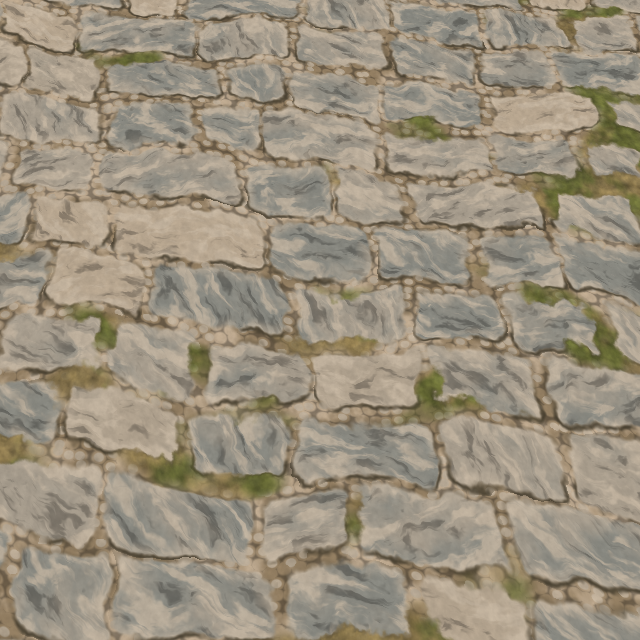
Reproduce this texture procedurally as a Shadertoy shader.

```glsl
const vec3 SLATE = vec3(0.53, 0.53, 0.50);
const vec3 WARM_GREY = vec3(0.65, 0.61, 0.55);
const vec3 PALE = vec3(0.77, 0.71, 0.63);
const vec3 ROSE = vec3(0.74, 0.66, 0.56);
const vec3 SOIL = vec3(0.57, 0.49, 0.38);
const vec3 CREVICE = vec3(0.27, 0.24, 0.18);
const vec3 MOSS = vec3(0.35, 0.37, 0.17);
const vec3 DRY_MOSS = vec3(0.50, 0.43, 0.27);
const float STONE_ASPECT = 1.7;

float hash(vec2 p) {
    vec3 q = fract(p.xyx * 0.1031);
    q += dot(q, q.yzx + 33.33);
    return fract((q.x + q.y) * q.z);
}

float noise(vec2 p) {
    vec2 i = floor(p), f = fract(p);
    f = f * f * (3.0 - 2.0 * f);
    return mix(mix(hash(i), hash(i + vec2(1, 0)), f.x),
               mix(hash(i + vec2(0, 1)), hash(i + vec2(1, 1)), f.x), f.y);
}

float fbm(vec2 p) {
    float sum = 0.0, amp = 0.533;
    for (int i = 0; i < 4; i++) {
        sum += amp * noise(p);
        p = mat2(1.6, 1.2, -1.2, 1.6) * p + 7.3;
        amp *= 0.5;
    }
    return sum;
}

// Nearest cell: x = distance, y = random id
vec2 cellular(vec2 p) {
    vec2 best = vec2(9.0, 0.0), base = floor(p);
    for (int y = -1; y <= 1; y++)
    for (int x = -1; x <= 1; x++) {
        vec2 c = base + vec2(x, y);
        float d = length(c + 0.15 + 0.7 * vec2(hash(c), hash(c + 41.0)) - p);
        if (d < best.x) best = vec2(d, hash(c + 83.0));
    }
    return best;
}

// Receding ground plane: x runs along the courses, y counts them downward
vec2 groundPlane(vec2 p) {
    float depth = 1.0 - p.y - 0.09 * p.x;
    float course = log(1.0 + 1.37 * depth) / 0.085;
    float along = (p.x - 0.35) / (0.14 + 0.08 * depth);
    course += 0.10 * sin(along * 1.7 + course * 0.6) + 0.05 * sin(along * 4.1 - course);
    return vec2(along * STONE_ASPECT, course + 20.0);
}

float columnEdge(float column, float row) {
    return column + 0.5 * (hash(vec2(column + 60.0, row)) - 0.5);
}

// Signed distance to the stone of this cell; also gives its id and local position
float stoneDistance(vec2 g, out vec2 id, out vec2 local) {
    float row = floor(g.y);
    float u = g.x / STONE_ASPECT + hash(vec2(row, 5.0));
    float column = floor(u);
    if (u < columnEdge(column, row)) column -= 1.0;
    else if (u >= columnEdge(column + 1.0, row)) column += 1.0;
    id = vec2(column + 60.0, row);
    vec2 lo = vec2(columnEdge(column, row) * STONE_ASPECT, row);
    vec2 hi = vec2(columnEdge(column + 1.0, row) * STONE_ASPECT, row + 1.0);
    lo += 0.03 + 0.11 * vec2(hash(id + 11.0), hash(id + 23.0));
    hi -= 0.03 + 0.11 * vec2(hash(id + 37.0), hash(id + 51.0));
    local = vec2(u * STONE_ASPECT, g.y) - 0.5 * (lo + hi);
    vec2 skewed = local + 0.12 * (hash(id + 67.0) - 0.5) * local.yx;
    vec2 q = abs(skewed) - 0.5 * (hi - lo) + 0.14;
    return length(max(q, 0.0)) + min(max(q.x, q.y), 0.0) - 0.14;
}

vec3 stoneColor(vec2 local, vec2 id, float d) {
    float angle = 0.9 * (hash(id + 3.0) - 0.5) + 0.9 * step(0.75, hash(id + 9.0));
    float c = cos(angle), s = sin(angle);
    vec2 q = mat2(c, -s, s, c) * local + 13.0 * vec2(hash(id), hash(id + 2.0));
    float tint = hash(id + 7.0);
    float blotch = fbm(q * vec2(1.8, 3.0));
    float streak = fbm(q * vec2(2.6, 7.5) + 1.5 * blotch);
    vec3 col = mix(SLATE, WARM_GREY, smoothstep(0.30, 0.72, 0.5 * tint + 0.55 * blotch));
    col = mix(col, ROSE, 0.7 * smoothstep(0.80, 0.95, tint));
    col = mix(col, PALE, 0.75 * smoothstep(0.48, 0.70, streak));
    col *= 1.0 - 0.25 * smoothstep(0.40, 0.24, streak);
    // Worn, lighter rim
    float rim = smoothstep(-0.20, -0.03, d) * smoothstep(0.35, 0.65, fbm(q * 4.0 + 9.0));
    return mix(col, PALE, 0.55 * rim);
}

vec3 jointColor(vec2 g) {
    vec2 pebble = cellular(g * vec2(5.5, 7.0));
    vec3 col = mix(SOIL, ROSE, smoothstep(0.35, 0.70, fbm(g * 3.0)));
    col = mix(col, mix(WARM_GREY, PALE, pebble.y), 0.8 * smoothstep(0.45, 0.3, pebble.x) * step(0.4, pebble.y));
    return col * (1.0 - 0.3 * smoothstep(0.45, 0.7, pebble.x));
}

void mainImage(out vec4 fragColor, in vec2 fragCoord) {
    vec2 g = groundPlane(fragCoord / iResolution.y);
    vec2 wobble = vec2(fbm(g * 2.6), fbm(g * 2.6 + 31.0)) - 0.5;
    vec2 id, local;
    float d = stoneDistance(g + 0.30 * wobble, id, local);

    // Growth widens some joints and creeps over the stone rims
    float patches = smoothstep(0.55, 0.70, fbm(g * vec2(0.55, 0.9) + 4.0));
    float tufts = fbm(g * 7.0);
    d += patches * (0.05 + 0.18 * (tufts - 0.3));

    // Stones over the joint filling
    float stone = smoothstep(0.035, -0.035, d);
    vec3 col = mix(jointColor(g), stoneColor(local, id, d), stone);

    // Broken dark crevices, deepest under the lower edges
    float crack = smoothstep(0.06, 0.0, abs(d - 0.025));
    float under = mix(0.25, 0.85, smoothstep(-0.1, 0.35, local.y));
    col = mix(col, CREVICE, crack * under * smoothstep(0.36, 0.62, fbm(g * 2.3 + 17.0)));

    // Moss and dry growth
    vec3 moss = mix(DRY_MOSS, MOSS, smoothstep(0.42, 0.60, fbm(g * 1.4 + 50.0)));
    moss *= 0.65 + 0.75 * tufts;
    col = mix(col, moss, 0.9 * patches * smoothstep(-0.05, 0.05, d));

    // Fine grain
    col *= 0.93 + 0.14 * fbm(g * 14.0);
    fragColor = vec4(col, 1.0);
}
```
